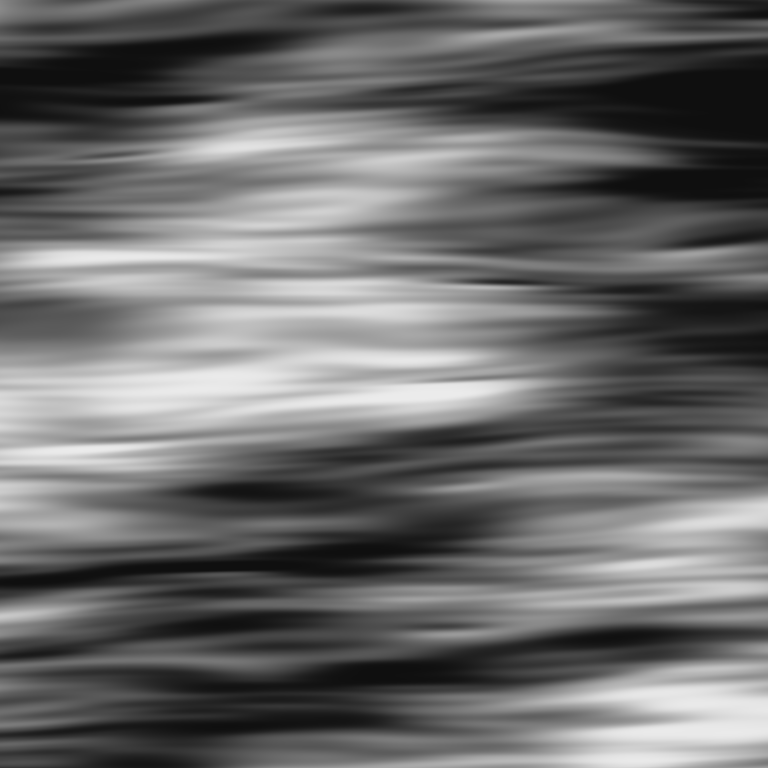
Reproduce this texture procedurally as a three.js fragment shader.

```glsl
// Grey, wind-drawn streaks: long soft bands crossed by finer fibres.
// Stretched gradient noise is summed over octaves in a warped, slightly
// tilted domain, then a few thin dark-over-bright creases are added.

varying vec2 vUv;

const int OCTAVES = 5;
const int CREASES = 11;
const vec2 BASE_FREQUENCY = vec2(1.1, 4.3);   // cells across and up
const vec2 FREQUENCY_STEP = vec2(1.5, 2.0);   // finer octaves stretch more
const float BASE_WEIGHT = 1.0;
const float WEIGHT_STEP = 0.76;
const float TILT = 0.03;                      // rise towards the right
const vec2 WARP_FREQUENCY = vec2(1.5, 10.0);
const float WARP_AMOUNT = 0.032;
const vec2 CREASE_SIZE = vec2(0.10, 0.009);
const float CREASE_STRENGTH = 0.75;
const float MID_GREY = 0.46;
const float CONTRAST = 0.70;
const float BLACK_LEVEL = 0.06;
const float WHITE_LEVEL = 0.92;
const float TOE = 0.12;                       // softness of the tone limits
const float TAU = 6.28318;

float hash(vec2 p) {
  vec3 q = fract(p.xyx * vec3(0.1031, 0.1030, 0.0973));
  q += dot(q, q.yzx + 33.33);
  return fract((q.x + q.y) * q.z);
}

float cornerSlope(vec2 cell, vec2 offset) {
  float angle = TAU * hash(cell);
  return dot(vec2(cos(angle), sin(angle)), offset);
}

float gradientNoise(vec2 p) {
  vec2 cell = floor(p);
  vec2 f = p - cell;
  vec2 blend = f * f * f * (f * (f * 6.0 - 15.0) + 10.0);
  vec2 e = vec2(1.0, 0.0);
  float low = mix(cornerSlope(cell, f),
                  cornerSlope(cell + e.xy, f - e.xy), blend.x);
  float high = mix(cornerSlope(cell + e.yx, f - e.yx),
                   cornerSlope(cell + e.xx, f - e.xx), blend.x);
  return mix(low, high, blend.y);
}

// Sum of ever finer and more stretched noise layers.
float streaks(vec2 p) {
  float total = 0.0;
  float weight = BASE_WEIGHT;
  vec2 frequency = BASE_FREQUENCY;
  for (int i = 0; i < OCTAVES; i++) {
    vec2 shift = vec2(17.37, 41.73) * (float(i) + 1.0);
    total += weight * gradientNoise(p * frequency + shift);
    weight *= WEIGHT_STEP;
    frequency *= FREQUENCY_STEP;
  }
  return total;
}

// Thin lenses, dark above and bright below.
float creases(vec2 p) {
  float total = 0.0;
  for (int i = 0; i < CREASES; i++) {
    float id = float(i) + 1.0;
    vec2 center = vec2(hash(vec2(id, 3.0)),
                       (id - 0.5 + 0.7 * (hash(vec2(id, 11.0)) - 0.5)) / float(CREASES));
    float scale = mix(0.6, 1.3, hash(vec2(id, 23.0)));
    vec2 d = (p - center) / (CREASE_SIZE * scale);
    total -= scale * d.y * exp(-dot(d, d));
  }
  return total;
}

// Smooth maximum that rounds off the tone limits.
float softMax(float a, float b, float k) {
  float h = max(k - abs(a - b), 0.0) / k;
  return max(a, b) + h * h * k * 0.25;
}

void main() {
  // Tilt and warp bend the bands and tighten some of their edges.
  vec2 p = vUv;
  p.y -= TILT * p.x;
  p.y += WARP_AMOUNT * gradientNoise(p * WARP_FREQUENCY + vec2(5.3, 71.6));

  float field = streaks(p) + CREASE_STRENGTH * creases(p);

  // Tone curve with soft limits at both ends.
  float grey = MID_GREY + CONTRAST * field;
  grey = softMax(grey, BLACK_LEVEL, TOE);
  grey = -softMax(-grey, -WHITE_LEVEL, TOE);
  gl_FragColor = vec4(vec3(grey), 1.0);
}
```
